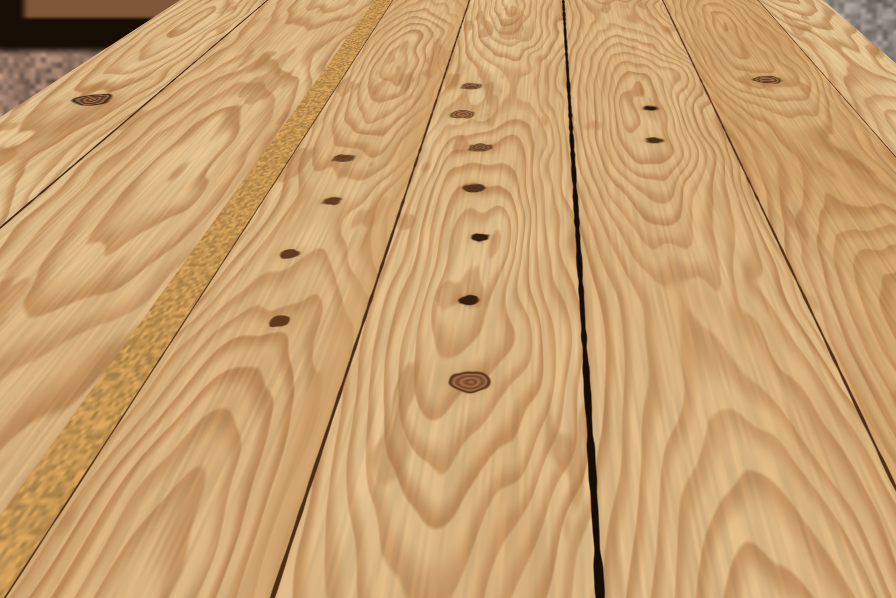
This texture is drawn by a Shadertoy shader. Its source:

```glsl
// Sunlit softwood planks running toward a vanishing point, with gravel behind.
// The canvas is mapped to a plank plane (x across, y along); growth rings are
// level curves around a wandering pith, pushed aside by rows of knots.

#define VANISH vec2(0.918, 1.40)
#define DEPTH_SCALE 1.2
#define KNOT_STEP 0.175
#define KNOT_SQUASH 0.65
#define RING_CONTRAST 0.62
#define FIBRE_AMOUNT 0.055
#define SAWN_EDGE_WIDTH 0.077
#define PALE vec3(0.885, 0.755, 0.565)
#define HONEY vec3(0.80, 0.625, 0.41)
#define LATEWOOD vec3(0.66, 0.45, 0.255)
#define KNOT_BROWN vec3(0.40, 0.24, 0.12)
#define SHADOW vec3(0.09, 0.05, 0.02)

const int BOARDS = 7;
// Board edges: position across, half width of the gap.
const vec2 EDGE[8] = vec2[8](
    vec2(-1.54, 0.0), vec2(-1.175, 0.0028), vec2(-0.65, 0.0012),
    vec2(-0.33, 0.0026), vec2(0.062, 0.0048), vec2(0.478, 0.0024),
    vec2(0.878, 0.0012), vec2(1.15, 0.0));
// Each board: first knot along, knot count, first knot radius, ring density.
const vec4 BOARD[7] = vec4[7](
    vec4(2.12, 1, 0.055, 30), vec4(0, 0, 0, 20), vec4(1.28, 4, 0.020, 44),
    vec4(1.155, 7, 0.034, 42), vec4(1.89, 2, 0.022, 46),
    vec4(2.25, 1, 0.040, 40), vec4(0, 0, 0, 32));
const float PALENESS[7] = float[7](0.75, 0.68, 0.50, 0.68, 0.50, 0.22, 0.85);

float hash(vec2 p) {
    vec3 q = fract(vec3(p.xyx) * 0.1031);
    q += dot(q, q.yzx + 33.33);
    return fract((q.x + q.y) * q.z);
}

float noise(vec2 p) {
    vec2 i = floor(p), f = fract(p);
    f = f * f * (3.0 - 2.0 * f);
    return mix(mix(hash(i), hash(i + vec2(1, 0)), f.x),
               mix(hash(i + vec2(0, 1)), hash(i + vec2(1, 1)), f.x), f.y);
}

float fbm(vec2 p) {
    return 0.55 * noise(p) + 0.3 * noise(p * 2.1 + 17.0) + 0.15 * noise(p * 4.3 + 41.0);
}

// Centre (xy) and radius (z) of knot k on board b.
vec3 knotAt(int b, int k) {
    float n = float(k), seed = float(b) * 13.0 + 3.0;
    float x = 0.5 * (EDGE[b].x + EDGE[b + 1].x) + 0.01 - 0.018 * n;
    x += 0.07 * (hash(vec2(n, seed)) - 0.5) * min(n, 1.0);
    float radius = k == 0 ? BOARD[b].z : 0.013 + 0.003 * n + 0.006 * hash(vec2(seed, n));
    return vec3(x, BOARD[b].x + KNOT_STEP * n, radius);
}

vec3 gravel(vec2 p) {
    float grit = 0.6 * noise(p * 110.0) + 0.4 * noise(p * 45.0);
    vec3 col = mix(vec3(0.59, 0.47, 0.40), vec3(0.56, 0.53, 0.51), step(0.75, p.x));
    col *= 0.6 + 0.75 * grit;
    // Beam with a dark hollow below it, at the far left.
    float left = 1.0 - smoothstep(0.30, 0.34, p.x);
    col = mix(col, SHADOW, left * smoothstep(0.905, 0.925, p.y));
    return mix(col, vec3(0.50, 0.34, 0.22), left * smoothstep(0.965, 0.975, p.y) * smoothstep(0.03, 0.05, p.x));
}

void mainImage(out vec4 fragColor, in vec2 fragCoord) {
    vec2 p = fragCoord / iResolution.xy * vec2(1.5, 1.0);
    float drop = VANISH.y - p.y;
    vec2 w = vec2(p.x - VANISH.x, DEPTH_SCALE) / drop;
    vec2 pix = vec2(1.0, DEPTH_SCALE / drop) / (iResolution.y * drop);

    // Board under this point, and the gaps with ragged edges.
    int b = 0;
    float gap = 0.0;
    vec3 gapColor = SHADOW;
    for (int i = 1; i < BOARDS; i++) {
        if (w.x > EDGE[i].x) b = i;
        float halfGap = EDGE[i].y * (0.7 + 0.6 * noise(vec2(w.y * 45.0, float(i) * 7.0)));
        float cover = 1.0 - smoothstep(halfGap - pix.x, halfGap + pix.x, abs(w.x - EDGE[i].x));
        if (cover > gap) gapColor = mix(vec3(0.33, 0.18, 0.08), SHADOW, smoothstep(0.002, 0.0045, EDGE[i].y));
        gap = max(gap, cover);
    }
    float id = float(b);

    // Knots push the grain aside and leave a dark rim and a ringed core.
    float x = w.x - 0.5 * (EDGE[b].x + EDGE[b + 1].x), push = 0.0, halo = 0.0, knot = 0.0;
    vec3 knotColor = KNOT_BROWN;
    for (int k = 0; k < int(BOARD[b].y); k++) {
        vec3 c = knotAt(b, k);
        vec2 d = (w - c.xy) / c.z;
        push += d.x * c.z * 0.8 * exp(-dot(d * d, vec2(0.10, 0.045)));
        float r = length(d / vec2(1.0, KNOT_SQUASH)) + 0.35 * (noise(d * 2.0 + id + float(k) * 5.0) - 0.5);
        float soft = pix.y / (c.z * KNOT_SQUASH);
        float inside = 1.0 - smoothstep(1.0 - soft, 1.0 + soft, r);
        float core = (0.65 + 0.25 * cos(r * 16.0)) * smoothstep(0.02, 0.035, c.z);
        core *= 1.0 - smoothstep(0.75, 0.95, r);
        if (inside > 0.0) knotColor = mix(KNOT_BROWN * (0.35 + 0.65 * hash(vec2(k, b))), vec3(0.66, 0.45, 0.29), core);
        knot = max(knot, inside);
        halo = max(halo, exp(-0.5 * r * r));
    }

    // Growth rings: distance to a pith whose depth varies along the board.
    float pithDepth = 0.11 + 0.075 * sin(w.y * 4.0 + id * 3.86);
    float sway = 0.09 * (fbm(vec2(w.x * 5.0, w.y * 2.2) + id * 9.7) - 0.5);
    float level = BOARD[b].w * (length(vec2(x - push + sway, pithDepth)) + 0.6 * sway);
    level += 0.5 * noise(vec2(w.x * 28.0, w.y * 9.0));
    float blur = min(fwidth(level), 1.0), f = fract(level);
    float ring = smoothstep(0.3, 0.86, f) * (1.0 - smoothstep(0.9 - 0.5 * blur, 1.0, f));
    ring = mix(ring, 0.33, smoothstep(0.35, 0.9, blur));
    ring *= 0.55 + 0.6 * noise(vec2(floor(level) * 3.1, w.y * 1.5 + id));

    // Wood colour, resin stains and fine fibres.
    float mottling = fbm(vec2(w.x * 7.0, w.y * 2.5) + id * 4.1);
    vec3 col = mix(HONEY, PALE, clamp(PALENESS[b] + 0.9 * (mottling - 0.5), 0.0, 1.0));
    col = mix(col, LATEWOOD, RING_CONTRAST * ring);
    float stain = smoothstep(0.69, 0.76, fbm(vec2(w.x * 13.0, w.y * 4.5) + id * 21.0));
    col = mix(col, LATEWOOD, 0.4 * stain + 0.35 * halo);
    col *= 1.0 + FIBRE_AMOUNT * (2.0 * noise(vec2(w.x * 190.0, w.y * 12.0)) - 1.0);
    col = mix(col, knotColor, knot);

    // Rough sawn side of the raised second board.
    float side = w.x - EDGE[2].x + SAWN_EDGE_WIDTH;
    float sawn = smoothstep(-pix.x, pix.x, side) * (1.0 - step(SAWN_EDGE_WIDTH, side));
    vec3 sawdust = vec3(0.76, 0.575, 0.32) * (0.84 + 0.32 * noise(vec2(w.x * 170.0, w.y * 130.0)));
    col = mix(col, sawdust, sawn);

    // Rounded right shoulder of the third board, then gaps and surroundings.
    float shoulder = b == 2 ? smoothstep(-0.385, -0.37, w.x) : 0.0;
    col = mix(col, vec3(0.80, 0.62, 0.41), 0.55 * shoulder);
    col = mix(col, gapColor, gap);
    float deck = smoothstep(-pix.x, pix.x, w.x - EDGE[0].x) * smoothstep(-pix.x, pix.x, EDGE[7].x - w.x);
    fragColor = vec4(mix(gravel(p), col, deck), 1.0);
}
```
